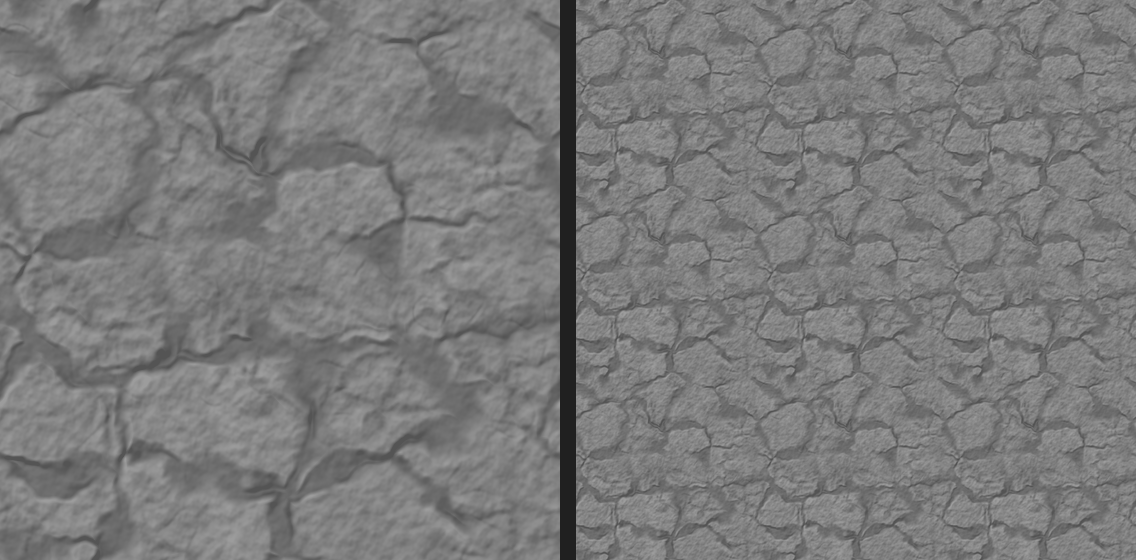
Left, the tile; right, the same tile 3 across and 3 down.
Reproduce this texture map procedurally as a WebGL 2 fragment shader.

```glsl
#version 300 es
precision highp float;

#define STONES vec2(4.0, 5.0)
#define RUBBLE vec2(10.0, 12.0)
#define GRAIN vec2(22.0, 27.0)
#define GRAIN_DEPTH 0.40
#define LUMP_DEPTH 0.32
#define PIT_DEPTH 0.22
#define CREASE_DEPTH 0.50
#define LIGHT_STEP (0.006 * vec2(-0.5, 0.85))
#define FLOOR_TONE 0.424
#define HEIGHT_TONE 0.112
#define RELIEF_TONE 0.165

uniform vec2 u_resolution;
out vec4 fragColor;

// Integer hash of a lattice cell, wrapped to the period
vec3 hash(vec2 cell, vec2 period, float seed) {
    uvec3 v = uvec3(ivec3(vec3(mod(cell, period), seed)));
    v = v * 1664525u + 1013904223u;
    v.x += v.y * v.z;
    v.y += v.z * v.x;
    v.z += v.x * v.y;
    v ^= v >> 16u;
    v.x += v.y * v.z;
    v.y += v.z * v.x;
    v.z += v.x * v.y;
    return vec3(v >> 8u) / 16777216.0;
}

float slope(vec2 cell, vec2 f, vec2 corner, vec2 period, float seed) {
    vec2 gradient = 2.0 * hash(cell + corner, period, seed).xy - 1.0;
    return dot(gradient, f - corner);
}

// Gradient noise that repeats once per unit of p
float noise(vec2 p, vec2 period, float seed) {
    p *= period;
    vec2 cell = floor(p), f = p - cell;
    vec2 s = f * f * f * (f * (f * 6.0 - 15.0) + 10.0);
    float low = mix(slope(cell, f, vec2(0, 0), period, seed),
                    slope(cell, f, vec2(1, 0), period, seed), s.x);
    float high = mix(slope(cell, f, vec2(0, 1), period, seed),
                     slope(cell, f, vec2(1, 1), period, seed), s.x);
    return 1.5 * mix(low, high, s.y);
}

vec2 noise2(vec2 p, float period, float seed) {
    return vec2(noise(p, vec2(period), seed), noise(p, vec2(period), seed + 1.0));
}

// Wrapped Voronoi: x = distance to the nearest border, y = random id of the cell
vec2 voronoi(vec2 p, vec2 period, float seed) {
    p *= period;
    vec2 cell = floor(p), f = p - cell, nearOffset, nearCell;
    float nearest = 9.0, id = 0.0, border = 9.0;
    for (int y = -1; y <= 1; y++)
    for (int x = -1; x <= 1; x++) {
        vec2 g = vec2(x, y);
        vec3 h = hash(cell + g, period, seed);
        vec2 r = g + 0.04 + 0.92 * h.xy - f;
        float d = dot(r, r);
        if (d < nearest) {
            nearest = d;
            nearOffset = r;
            nearCell = g;
            id = h.z;
        }
    }
    for (int y = -2; y <= 2; y++)
    for (int x = -2; x <= 2; x++) {
        vec2 g = nearCell + vec2(x, y);
        vec2 r = g + 0.04 + 0.92 * hash(cell + g, period, seed).xy - f;
        vec2 across = r - nearOffset;
        if (dot(across, across) > 0.0001)
            border = min(border, dot(0.5 * (r + nearOffset), normalize(across)));
    }
    return vec2(border, id);
}

// Diagonally stretched grain
float grain(vec2 p) {
    vec2 q = vec2(p.x + p.y, p.x - p.y);
    return noise(q, GRAIN, 21.0) + 0.65 * noise(q, GRAIN * 2.0, 22.0)
         + 0.2 * noise(q, GRAIN * 4.0, 23.0);
}

float wallHeight(vec2 p) {
    // Ragged outlines
    vec2 ragged = p + 0.060 * noise2(p, 5.0, 1.0) + 0.026 * noise2(p, 14.0, 3.0)
                + 0.010 * noise2(p, 36.0, 5.0);

    // Large stones: uneven gaps, steep or worn edges
    vec2 stone = voronoi(ragged, STONES, 7.0);
    float patchy = noise(p, vec2(6.0), 8.0);
    float gap = max(0.0, 0.01 + 0.15 * patchy);
    float worn = smoothstep(-0.1, 0.4, noise(p, vec2(7.0), 10.0));
    float body = smoothstep(gap, gap + mix(0.08, 0.2, worn), stone.x);
    float crease = exp(-pow((stone.x - gap) / 0.04, 2.0));
    crease *= smoothstep(-0.1, 0.4, noise(p, vec2(9.0), 9.0)) * (1.0 - 0.6 * worn);

    // Stretches where the joints are filled flush
    float buried = 0.8 * smoothstep(0.05, 0.35, noise(p, vec2(5.0), 13.0));
    float block = mix(body * mix(0.8, 1.05, stone.y), 0.8, buried);

    // Patches broken into rubble
    vec2 chip = voronoi(ragged, RUBBLE, 11.0);
    float broken = smoothstep(-0.1, 0.15, noise(p, vec2(4.0), 12.0));
    float chipBody = 0.42 + smoothstep(0.0, 0.24, chip.x) * (0.45 + 0.3 * chip.y);

    // Rough faces with lumps and soft winding pits
    float lumps = noise(p, vec2(11.0), 14.0) + 0.7 * noise(ragged, vec2(23.0), 15.0);
    float pits = exp(-pow(noise(p, vec2(17.0), 16.0) / 0.10, 2.0));
    pits *= smoothstep(-0.1, 0.3, noise(p, vec2(8.0), 17.0));
    float rough = mix(0.45, 1.0, block);
    float h = block * mix(1.0, chipBody, broken);
    return h + rough * (LUMP_DEPTH * lumps + GRAIN_DEPTH * grain(p) - PIT_DEPTH * pits)
         - CREASE_DEPTH * crease * (1.0 - buried);
}

void main() {
    vec2 p = gl_FragCoord.xy / u_resolution;
    float h = wallHeight(p);
    float relief = h - wallHeight(p + LIGHT_STEP);
    relief -= 0.5 * max(relief - 0.12, 0.0);
    float tone = FLOOR_TONE + HEIGHT_TONE * h + RELIEF_TONE * relief;
    fragColor = vec4(vec3(clamp(tone, 0.33, 0.61)), 1.0);
}
```
